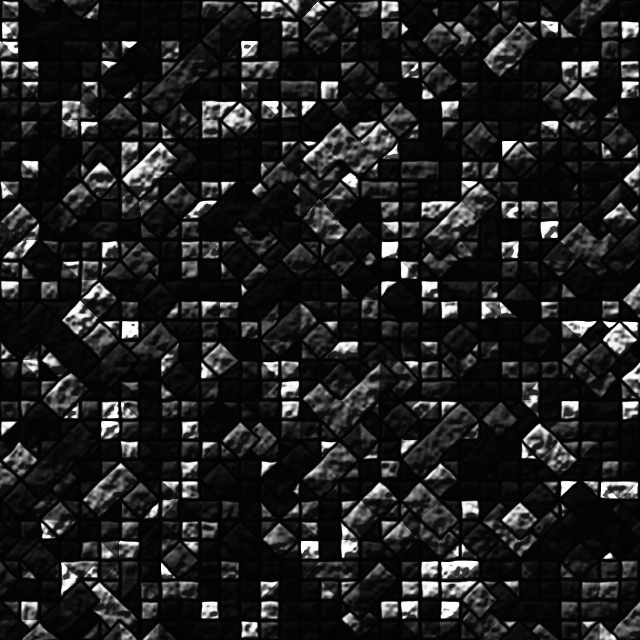
Reproduce this pattern procedurally as a Shadertoy shader.

```glsl
#define CELLS 32.0
#define GAP 0.03
#define EDGE_SOFT 0.15
#define RIM_WIDTH 0.11
#define RIM_GAIN 1.25
#define FACE_GAIN 0.42
#define RELIEF 1.05
#define WARP 0.1
#define SQUARE_LEVEL 2.5
#define SLANT_LEVEL 1.0
#define SLANT_SHARE 0.2

const vec2 LIGHT = vec2(-0.4, 0.917);

float hash(vec2 p, float seed) {
    vec3 q = fract(vec3(p.xyx + seed * 17.31) * vec3(0.1031, 0.1030, 0.0973));
    q += dot(q, q.yzx + 33.33);
    return fract((q.x + q.y) * q.z);
}

float noise(vec2 p) {
    vec2 i = floor(p), f = fract(p);
    f = f * f * (3.0 - 2.0 * f);
    return mix(mix(hash(i, 9.0), hash(i + vec2(1, 0), 9.0), f.x),
               mix(hash(i + vec2(0, 1), 9.0), hash(i + vec2(1, 1), 9.0), f.x), f.y);
}

// Light and dark sides of a bumpy surface
float relief(vec2 p) {
    vec2 a = p * 2.7, b = p * 4.9 + 41.0;
    float coarse = noise(a - LIGHT * 0.4) - noise(a + LIGHT * 0.4);
    float fine = noise(b - LIGHT * 0.4) - noise(b + LIGHT * 0.4);
    return coarse + 0.8 * fine;
}

// Follows random links to the cell that owns a merged block
vec2 blockRoot(vec2 id, float join, float seed) {
    for (int i = 0; i < 4; i++) {
        float h = hash(id, seed);
        if (h > join) break;
        id -= h < join * 0.7 ? vec2(1, 0) : vec2(0, 1);
    }
    return id;
}

// Lit blocks of one lattice: x = brightness, y = coverage
vec2 blocks(vec2 p, mat2 axes, float size, vec2 shift, float join,
            float share, float gain, float skew, float seed) {
    vec2 q = p * axes / size + shift;
    vec2 id = floor(q), f = q - id - 0.5;
    vec2 root = blockRoot(id, join, seed);
    bool solid = hash(root, seed + 1.0) <= share;

    // Bevels on the open sides; empty cells darken next to a solid block
    float mask = 1.0, moat = 0.0, rim = 0.0;
    vec2 side = vec2(1, 0);
    for (int i = 0; i < 4; i++) {
        vec2 other = blockRoot(id + side, join, seed);
        float d = (0.5 - dot(f, side)) * size;
        if (solid && other != root) {
            float facing = max(dot(axes * side, LIGHT), 0.0);
            mask *= smoothstep(GAP, GAP + EDGE_SOFT, d);
            rim += facing * exp(-max(d - GAP - EDGE_SOFT * 0.6, 0.0) / RIM_WIDTH);
        }
        if (!solid && hash(other, seed + 1.0) <= share)
            moat = max(moat, 1.0 - smoothstep(0.0, 0.15, d));
        side = vec2(-side.y, side.x);
    }
    if (!solid) return vec2(0.0, moat);

    // Some cells are folded along a diagonal
    float fold = hash(id, seed + 2.0) < 0.5 ? f.x + f.y : f.x - f.y;
    fold *= hash(id, seed + 6.0) < 0.5 ? 1.0 : -1.0;
    float folded = step(hash(id, seed + 3.0), 0.4);
    float twoTone = mix(0.3, 1.05, smoothstep(-0.08, 0.08, fold));
    float crease = 1.0 - 0.5 * exp(-fold * fold * 160.0);
    float face = mix(1.0, twoTone * crease, folded);

    // Bright blocks alternate with dimmer ones in loose checks
    float phase = floor(noise(root * 0.25 + seed) * 2.0);
    float strength = hash(root, seed + 4.0) * mix(1.0, 0.78, mod(root.x + root.y + phase, 2.0));
    float level = 0.025 + gain * pow(strength, skew);
    level *= mix(0.7, 1.2, hash(id, seed + 5.0));
    float slope = 0.4 * dot(axes * f, LIGHT);
    float lit = FACE_GAIN + slope + RIM_GAIN * rim + RELIEF * relief(p);
    return vec2(level * face * max(lit, 0.1) * mask, 1.0);
}

void mainImage(out vec4 fragColor, in vec2 fragCoord) {
    vec2 p = fragCoord / iResolution.y * CELLS;
    p += WARP * (vec2(noise(p * 1.7), noise(p * 1.7 + 57.0)) - 0.5);
    mat2 upright = mat2(1, 0, 0, 1);
    mat2 slanted = mat2(1, 1, 1, -1) * sqrt(0.5);

    // Upright squares, then two interleaved lattices of slanted blocks
    float shade = blocks(p, upright, 1.0, vec2(0.0), 0.2,
                         1.0, SQUARE_LEVEL, 3.9, 1.0).x;
    for (int i = 0; i < 2; i++) {
        float k = float(i);
        vec2 slant = blocks(p, slanted, sqrt(2.0), vec2(0.5 * k), 0.36,
                            SLANT_SHARE, SLANT_LEVEL, 1.8, 11.0 + 10.0 * k);
        shade = mix(shade, slant.x, slant.y);
    }

    // Faint ground and soft highlight limit
    shade = 0.012 + shade;
    shade = shade < 0.75 ? shade : 0.75 + 0.24 * (1.0 - exp(-(shade - 0.75) / 0.2));
    fragColor = vec4(vec3(shade), 1.0);
}
```
